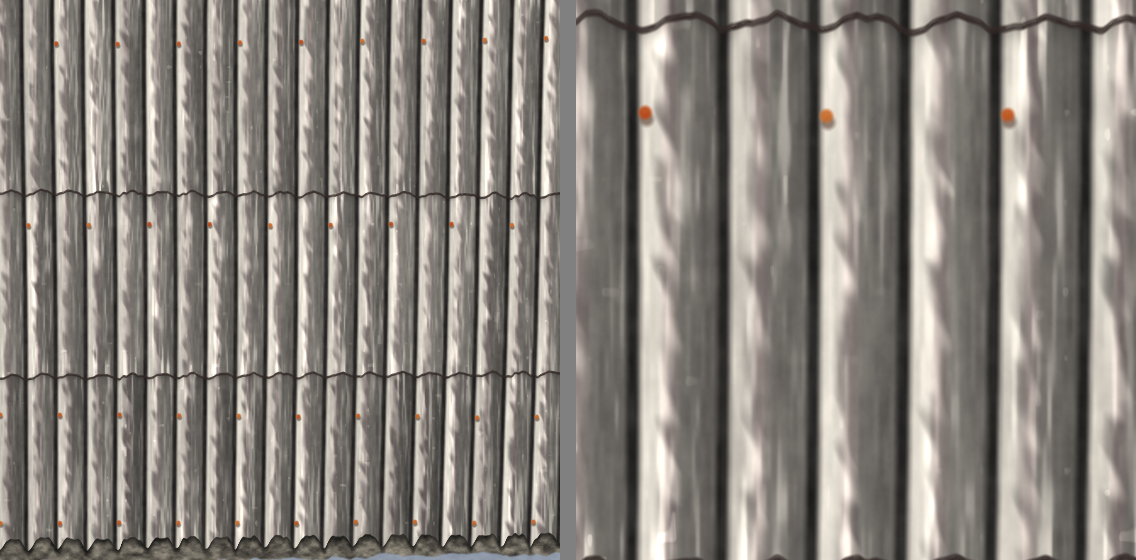
Left, the full canvas; right, a detail of the centre.
This texture is drawn by a WebGL 1 fragment shader. Its source:

```glsl
precision highp float;
// Weathered corrugated sheet roof: three overlapping courses, rusty nails, ragged eave.
uniform vec2 u_resolution;

float hash(vec2 p) {
  p = fract(p * vec2(0.1031, 0.1130));
  p += dot(p, p.yx + 33.33);
  return fract((p.x + p.y) * p.x * 17.3);
}

float noise(vec2 p) {
  vec2 i = floor(p), f = fract(p);
  f = f * f * (3.0 - 2.0 * f);
  return mix(mix(hash(i), hash(i + vec2(1.0, 0.0)), f.x),
             mix(hash(i + vec2(0.0, 1.0)), hash(i + 1.0), f.x), f.y);
}

float fbm(vec2 p) {
  float sum = 0.0, amp = 0.5;
  for (int i = 0; i < 4; i++) {
    sum += amp * noise(p);
    p = p * 2.03 + 17.7;
    amp *= 0.5;
  }
  return sum;
}

// Brightness across one rib: groove, lit crest, fading flank, shaded side.
float ribProfile(float f, float wobble, float crest) {
  float lit = smoothstep(0.03, 0.12, f) * (1.0 - smoothstep(0.22, 0.46, f + wobble));
  float base = mix(0.47, 0.40, smoothstep(0.4, 0.9, f));
  float groove = smoothstep(0.0, 0.07, f) * (1.0 - smoothstep(0.86, 0.97, f));
  return mix(0.15, mix(base, crest, lit), groove);
}

void main() {
  vec2 p = gl_FragCoord.xy / u_resolution;
  p.y = 1.0 - p.y; // measured downwards from the ridge

  // Ribs narrow slightly towards the eave.
  float period = 0.0548 - 0.0021 * p.y;
  float phase = (p.x - 0.1003 - 0.0065 * smoothstep(0.0, 0.65, p.y)) / period;
  float rib = floor(phase + 0.12);
  float f = fract(phase + 0.12);

  // Lower edges of the courses sag at the crests.
  float sag = 0.5 + 0.5 * cos(6.2832 * (f - 0.06));
  float ragged = noise(vec2(p.x * 150.0, 3.0)) - 0.5;
  float wave = 0.0075 * (sag - 0.5) + 0.004 * ragged;
  float seam1 = 0.344 + 0.006 * p.x + wave;
  float seam2 = 0.673 - 0.005 * p.x + wave;
  float eave = 0.963 - 0.010 * p.x + 0.020 * pow(sag, 3.0) + 0.006 * ragged;
  float row = step(seam1, p.y) + step(seam2, p.y);
  float top = row < 0.5 ? -0.03 : (row < 1.5 ? seam1 : seam2);
  float bottom = row < 0.5 ? seam1 : (row < 1.5 ? seam2 : eave);
  vec2 id = vec2(rib + 40.0, row * 7.0 + 3.0);

  // Corrugated surface with a different crest brightness on every rib.
  float wobble = 0.28 * (noise(vec2(id.x * 9.0 + f * 4.0, p.y * 65.0 - f * 4.0)) - 0.5);
  float crest = 0.73 + 0.13 * hash(id) + 0.05 * noise(vec2(id.x, p.y * 20.0));
  float shade = ribProfile(f, wobble, crest);
  float flank = smoothstep(0.08, 0.3, f) * (1.0 - smoothstep(0.82, 0.95, f));
  shade += flank * 0.09 * (hash(id + 11.0) - 0.5);
  shade -= flank * 0.05 * step(1.5, row);

  // Vertical weather streaks, strongest near the ends of each sheet.
  float streak = noise(vec2(p.x * 190.0, p.y * 9.0 + row * 31.0));
  float fine = noise(vec2(p.x * 330.0, p.y * 38.0 + row * 13.0));
  float ends = exp(-(p.y - top) * 24.0) + exp(-(bottom - p.y) * 19.0);
  float wear = smoothstep(0.45, 0.9, 0.6 * streak + 0.4 * fine);
  shade += flank * wear * (0.06 + 0.26 * ends * hash(id + 5.0) + 0.10 * hash(id + 23.0));
  shade += 0.10 * (streak - 0.5) * flank + 0.07 * (fine - 0.5);
  shade += 0.07 * (fbm(p * vec2(150.0, 110.0)) - 0.47);
  float fleck = smoothstep(0.90, 0.97, noise(p * vec2(120.0, 75.0) + 91.0));
  shade += 0.16 * fleck * flank * noise(p * 9.0);

  // Neutral shadows, warm cream lights.
  vec3 tint = mix(vec3(1.03, 0.995, 0.95), vec3(1.03, 1.0, 0.945), shade);
  vec3 color = shade * tint;
  color += vec3(0.02, -0.006, 0.004) * smoothstep(0.25, 0.36, f) * (1.0 - smoothstep(0.4, 0.55, f));

  // Overlap lines and the soft shadow below them.
  float d1 = p.y - seam1, d2 = p.y - seam2;
  float d = abs(d1) < abs(d2) ? d1 : d2;
  color *= 1.0 - 0.30 * exp(-max(d, 0.0) * 170.0) * step(0.0, d);
  float line = 1.0 - smoothstep(0.0008, 0.0034, abs(d));
  color = mix(color, vec3(0.20, 0.16, 0.15), line * (0.65 + 0.3 * fine));

  // Nails on every second rib, shifted by one rib in the middle course.
  float k = floor(phase + 0.5);
  float parity = abs(mod(k, 2.0) - (row > 0.5 && row < 1.5 ? 1.0 : 0.0));
  float nailY = row < 0.5 ? 0.080 - 0.011 * p.x : (row < 1.5 ? 0.401 : 0.741 + 0.004 * p.x);
  if (row > 1.5 && p.y > 0.84) nailY = 0.935 - 0.003 * p.x;
  vec2 q = vec2((phase - k) * period, p.y - nailY + 0.003 * (hash(id + 2.0) - 0.5));
  float nail = (1.0 - smoothstep(0.0022, 0.0055, length(q))) * (1.0 - parity);
  float stain = (1.0 - smoothstep(0.002, 0.006, length(q - vec2(0.001, 0.004)))) * (1.0 - parity);
  color = mix(color, vec3(0.32, 0.22, 0.17), 0.6 * stain);
  color = mix(color, mix(vec3(0.72, 0.27, 0.08), vec3(0.80, 0.45, 0.18), hash(id + 8.0)), 0.9 * nail);

  // Mossy strip under the eave, with pale blue ground beyond it.
  float grit = fbm(p * vec2(75.0, 110.0));
  vec3 moss = vec3(0.42, 0.40, 0.36) * (0.35 + 1.3 * grit);
  moss *= mix(0.40, 1.0, smoothstep(0.0, 0.016, p.y - eave));
  float rim = 1.003 - 0.014 * smoothstep(0.4, 0.8, p.x) + 0.016 * (fbm(vec2(p.x * 35.0, 8.0)) - 0.5);
  moss = mix(moss, vec3(0.56, 0.60, 0.66) + 0.1 * (grit - 0.5), smoothstep(-0.002, 0.003, p.y - rim));
  color = mix(color, moss, smoothstep(-0.0015, 0.0015, p.y - eave));

  gl_FragColor = vec4(clamp(color, 0.0, 1.0), 1.0);
}
```
